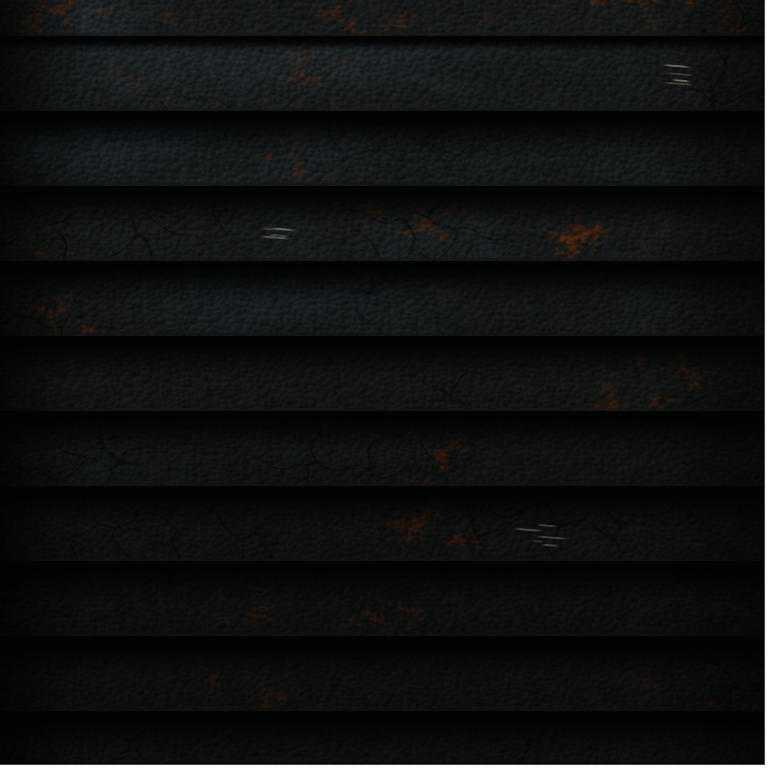
Reproduce this texture procedurally as a three.js fragment shader.

```glsl
varying vec2 vUv;

const float PITCH = 0.0977;        // height of one board
const float FIRST_SEAM = 0.073;    // lowest seam above the bottom edge
const float MARGIN = 0.0042;       // white strip at right and bottom
const float SOFT = 0.0012;         // edge smoothing
const float GRAIN_SCALE = 135.0;
const float GRAIN_DEPTH = 0.55;
const float RUST_AMOUNT = 0.75;
const float CRACK_DEPTH = 0.4;
const int SCRATCH_GROUPS = 3;
const int STROKES = 5;

const vec3 STEEL = vec3(0.078, 0.088, 0.089);
const vec3 COLD_STEEL = vec3(0.105, 0.132, 0.145);
const vec3 RUST = vec3(0.29, 0.125, 0.04);
const vec3 SHADOW = vec3(0.008, 0.010, 0.010);
const vec3 LIP = vec3(0.075, 0.080, 0.076);
const vec3 BARE_METAL = vec3(0.48, 0.47, 0.42);

float hash(float n) {
  return fract(sin(n * 91.35) * 4758.54);
}

vec2 hash2(vec2 p) {
  vec2 q = vec2(dot(p, vec2(127.1, 311.7)), dot(p, vec2(269.5, 183.3)));
  return fract(sin(q) * 4375.85);
}

// Distances to the nearest and second nearest cell points
vec2 cells(vec2 p) {
  vec2 base = floor(p);
  vec2 local = fract(p);
  vec2 nearest = vec2(8.0);
  for (int y = -1; y <= 1; y++) {
    for (int x = -1; x <= 1; x++) {
      vec2 o = vec2(float(x), float(y));
      float d = length(o + hash2(base + o) - local);
      nearest.y = min(nearest.y, max(nearest.x, d));
      nearest.x = min(nearest.x, d);
    }
  }
  return nearest;
}

float clumps(vec2 p) {
  return 0.45 * cells(p).x + 0.3 * cells(p * 2.3 + 7.1).x + 0.25 * cells(p * 5.1 + 3.7).x;
}

// Broad stains from rotated, warped sines, about -1 to 1
float stains(vec2 p) {
  float sum = 0.0;
  float weight = 0.55;
  for (int i = 0; i < 4; i++) {
    p = mat2(0.8, 0.6, -0.6, 0.8) * p * 1.6 + 1.7;
    p += 0.6 * sin(p.yx * 1.3);
    sum += weight * sin(p.x) * cos(p.y);
    weight *= 0.7;
  }
  return sum;
}

// Short horizontal strokes in a few worn spots
float scratches(vec2 uv) {
  float mask = 0.0;
  for (int g = 0; g < SCRATCH_GROUPS; g++) {
    float k = float(g);
    vec2 center = vec2(fract(0.889 + 0.5275 * k - 0.0585 * k * k),
                       0.902 - 0.1245 * k - 0.0875 * k * k);
    for (int s = 0; s < STROKES; s++) {
      float id = k * 9.0 + float(s) + 1.0;
      vec2 d = uv - center - vec2(hash(id) - 0.5, hash(id + 40.0) - 0.5) * vec2(0.045, 0.032);
      float reach = mix(0.008, 0.024, hash(id + 70.0));
      float stroke = 1.0 - smoothstep(0.0004, 0.0020, abs(d.y + 0.08 * d.x));
      stroke *= 1.0 - smoothstep(0.4 * reach, reach, abs(d.x));
      mask = max(mask, stroke * mix(0.3, 0.9, hash(id + 90.0)));
    }
  }
  return mask;
}

void main() {
  vec2 uv = vUv;
  float board = (uv.y - FIRST_SEAM) / PITCH;
  float row = floor(board);
  float rise = fract(board);         // 0 at the lower lip, 1 under the next board
  vec2 p = uv + vec2(hash(row + 3.0), hash(row + 17.0)) * 5.0;

  // Painted steel with cold, paler stains
  float cold = smoothstep(-0.1, 0.9, stains(p * vec2(3.0, 5.0)));
  vec3 color = mix(STEEL, COLD_STEEL, cold * smoothstep(0.1, 0.9, uv.y));

  // Rust specks gathered in patches
  float patches = smoothstep(-0.15, 0.75, stains(p * vec2(4.0, 6.0) + 11.0));
  float specks = smoothstep(0.43, 0.68, clumps(p * vec2(26.0, 34.0)));
  color = mix(color, RUST, RUST_AMOUNT * patches * specks);

  // Pitted relief and fine cracks
  vec2 g = p * GRAIN_SCALE * vec2(0.85, 1.1);
  float relief = cells(g).x - cells(g + vec2(0.25, -0.35)).x;
  color *= 1.0 + GRAIN_DEPTH * relief + 0.5 * (clumps(p * 42.0) - 0.48);
  vec2 crackCell = cells(p * vec2(13.0, 19.0) + 0.12 * sin(p.yx * 90.0));
  float crack = 1.0 - smoothstep(0.01, 0.06, crackCell.y - crackCell.x);
  color *= 1.0 - CRACK_DEPTH * crack * smoothstep(0.0, 0.5, stains(p * 5.0 + 23.0));
  color = mix(color, BARE_METAL, scratches(uv));

  // Board tone, side falloff and shadow under the overlap
  float tone = mix(0.66, 1.08, smoothstep(0.0, 0.9, uv.y)) * mix(0.88, 1.1, hash(row + 5.0));
  float sides = smoothstep(-0.08, 0.14, uv.x) * (1.0 - 0.45 * smoothstep(0.82, 1.0, uv.x));
  float shade = mix(0.62, 0.22, step(7.5, row));
  float lit = 1.0 - smoothstep(1.0 - shade, 0.97, rise);
  color = mix(SHADOW, color * tone * sides, lit);

  // Thin lit lip and dark seam
  float lip = 1.0 - smoothstep(0.012, 0.035, abs(rise - 0.03));
  color = mix(color, LIP * sides * mix(0.7, 1.15, uv.y), 0.6 * lip);
  color = mix(SHADOW * 0.4, color, smoothstep(0.0, 0.018, rise));

  // Dark rim and white margin
  float inset = min(1.0 - uv.x, uv.y) - MARGIN;
  color *= smoothstep(0.0, 0.004, inset);
  color = mix(vec3(1.0), color, smoothstep(-SOFT, SOFT, inset));
  gl_FragColor = vec4(color, 1.0);
}
```
